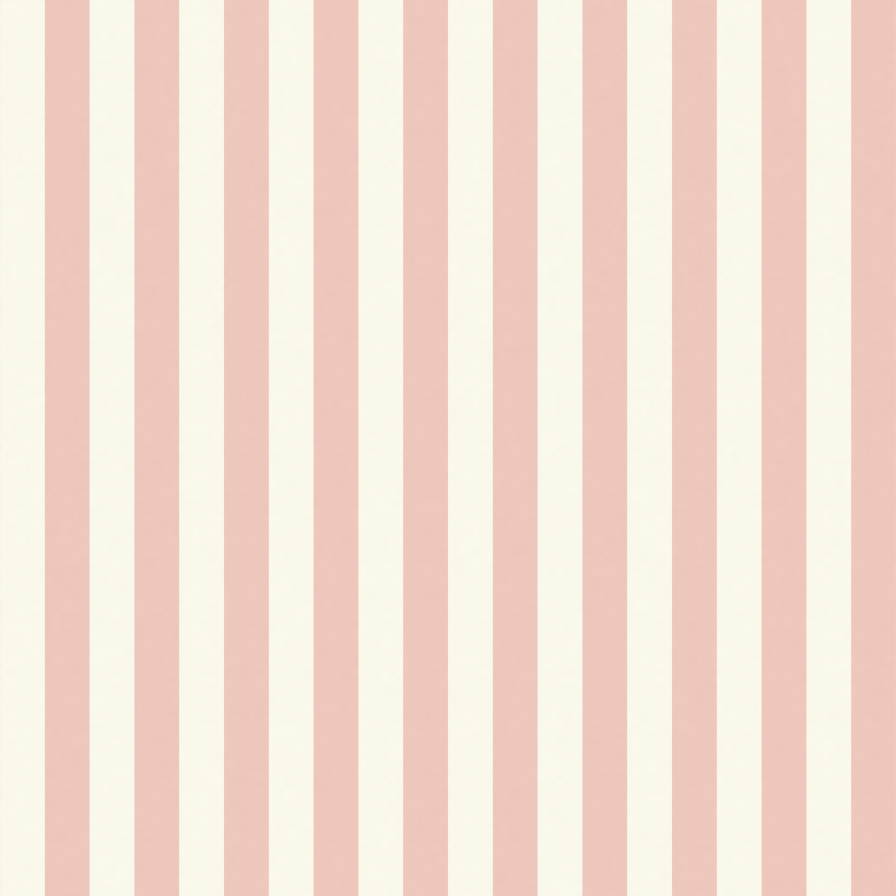
This pattern is drawn by a WebGL 2 fragment shader. Its source:

```glsl
#version 300 es
precision highp float;

uniform vec2 u_resolution;
out vec4 fragColor;

const float STRIPE_REPEATS = 10.0;
const float PINK_CENTER = 0.75;
const float PINK_HALF_WIDTH = 0.25;
const vec2 GRAIN_CELLS = vec2(128.0);
const float GRAIN_STRENGTH = 0.008;
const vec3 CREAM = vec3(0.98, 0.972, 0.918);
const vec3 PINK = vec3(0.93, 0.777, 0.738);

float hash(vec2 p) {
    return fract(sin(dot(p, vec2(127.1, 311.7))) * 43758.5453);
}

// Value noise that wraps after a whole number of cells
float wrappedNoise(vec2 uv, vec2 cells) {
    vec2 p = uv * cells;
    vec2 cell = floor(p);
    vec2 blend = smoothstep(0.0, 1.0, fract(p));
    vec2 low = mod(cell, cells);
    vec2 high = mod(cell + 1.0, cells);
    float bottom = mix(hash(low), hash(vec2(high.x, low.y)), blend.x);
    float top = mix(hash(vec2(low.x, high.y)), hash(high), blend.x);
    return mix(bottom, top, blend.y);
}

// Coverage of a vertical band within each repeat
float stripeMask(float x, float repeats, float center, float halfWidth, float softness) {
    float offset = fract(x * repeats - center + 0.5) - 0.5;
    float edgeDistance = abs(offset) - halfWidth;
    return 1.0 - smoothstep(-softness, softness, edgeDistance);
}

void main() {
    vec2 uv = gl_FragCoord.xy / u_resolution;

    // Equal cream and pink stripes
    float softness = 0.75 * STRIPE_REPEATS / u_resolution.x;
    float pinkMask = stripeMask(uv.x, STRIPE_REPEATS, PINK_CENTER, PINK_HALF_WIDTH, softness);
    vec3 color = mix(CREAM, PINK, pinkMask);

    // Faint paper grain
    color += GRAIN_STRENGTH * (wrappedNoise(uv, GRAIN_CELLS) - 0.5);

    fragColor = vec4(color, 1.0);
}
```
